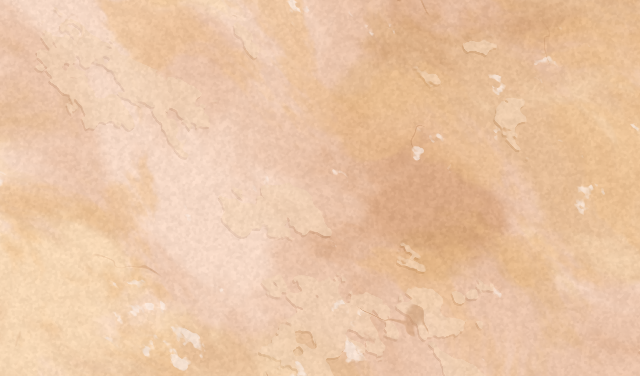
A Shadertoy shader for this texture:

```glsl
// Weathered peach sandstone with diagonal clouding, thin flakes, chalk marks and cracks.

vec3 hash3(vec2 p) {
    vec3 q = fract(p.xyx * vec3(0.1031, 0.1030, 0.0973));
    q += dot(q, q.yxz + 33.33);
    return fract((q.xxy + q.yzz) * q.zyx);
}

// Smooth cellular noise: scattered cell values blended by distance, centred on zero.
float cells(vec2 p) {
    vec2 id = floor(p);
    float sum = 0.0, total = 0.0;
    for (int y = -1; y <= 1; y++)
    for (int x = -1; x <= 1; x++) {
        vec2 cell = id + vec2(x, y);
        vec3 h = hash3(cell + 200.0);
        vec2 d = cell + h.xy - p;
        float w = exp(-6.0 * dot(d, d));
        sum += w * h.z;
        total += w;
    }
    return sum / total - 0.5;
}

float layers(vec2 p, int octaves) {
    float sum = 0.0, amp = 0.5;
    for (int i = 0; i < octaves; i++) {
        sum += amp * cells(p);
        p = mat2(1.6, 1.2, -1.2, 1.6) * p + 7.3;
        amp *= 0.56;
    }
    return sum;
}

// Coordinates along and across the falling diagonal grain.
vec2 grainAxes(vec2 p) {
    return vec2(dot(p, vec2(0.77, -0.64)), dot(p, vec2(0.64, 0.77)));
}

float glow(vec2 p, vec2 centre, float tightness) {
    vec2 d = p - centre;
    return exp(-tightness * dot(d, d));
}

// Ragged plates, crowded along one diagonal band.
float flakes(vec2 p) {
    vec2 s = grainAxes(p);
    float band = exp(-pow((s.y - 0.83) / 0.22, 2.0));
    float height = layers(s * vec2(4.2, 6.5) + 3.0, 5);
    float level = 0.23 - 0.12 * band;
    return smoothstep(level, level + 0.018, height);
}

void mainImage(out vec4 fragColor, in vec2 fragCoord) {
    vec2 p = fragCoord / iResolution.y;
    vec2 s = grainAxes(p);
    vec2 warp = 0.12 * vec2(sin(s.y * 9.0 + sin(s.x * 5.0)), sin(s.x * 7.0 + sin(s.y * 11.0)));
    vec2 q = s * vec2(0.65, 1.0) + warp * 0.4;

    // Broad tone: pale lower left, deeper towards the top and right
    float tone = 0.90 - 0.43 * smoothstep(0.3, 1.15, s.y);
    tone += 0.14 * smoothstep(1.4, 1.7, p.x);
    tone -= 0.20 * glow(p, vec2(0.95, 0.97), 7.0);
    tone -= 0.10 * glow(p, vec2(1.32, 0.42), 9.0);
    tone += 1.15 * layers(q * 3.2, 6);

    // Pink and cream minerals
    float hue = layers(q * 3.5 + 19.0, 6) + 0.07 - 0.17 * abs(p.x - 0.85);
    float pink = smoothstep(-0.10, 0.10, hue);
    vec3 dark = mix(vec3(0.84, 0.65, 0.48), vec3(0.86, 0.67, 0.53), pink);
    vec3 middle = mix(vec3(0.90, 0.74, 0.59), vec3(0.92, 0.77, 0.67), pink);
    vec3 pale = mix(vec3(0.965, 0.845, 0.71), vec3(0.96, 0.845, 0.77), pink);
    vec3 color = mix(dark, middle, smoothstep(0.08, 0.45, tone));
    color = mix(color, pale, smoothstep(0.48, 0.85, tone));

    // Ochre stains
    float ochre = smoothstep(0.06, 0.22, layers(q * 5.0 + 41.0, 5) + 0.05 * smoothstep(0.8, 1.6, p.x));
    color = mix(color, vec3(0.92, 0.74, 0.54), 0.5 * ochre);

    // Flakes with a faint shadow on their lower edge
    float flake = flakes(p);
    float shadow = max(flakes(p + vec2(0.003, 0.006)) - flake, 0.0);
    color = mix(color, vec3(0.945, 0.825, 0.71), 0.68 * flake);
    color -= vec3(0.05, 0.06, 0.07) * shadow;

    // Chalk marks
    float chalky = glow(p, vec2(0.46, 0.14), 40.0)
                 + 0.7 * glow(p, vec2(1.32, 0.86), 40.0)
                 + 0.6 * glow(p, vec2(1.07, 0.38), 60.0);
    float chalk = smoothstep(0.30, 0.38, layers(s * vec2(11.0, 16.0) + 63.0, 4) + 0.17 * chalky);
    color = mix(color, vec3(0.97, 0.91, 0.87), 0.75 * chalk);

    // Hairline cracks, mostly low in the middle
    float seam = abs(layers(s * vec2(2.0, 3.4) + 85.0, 4));
    float broken = smoothstep(0.0, 0.1, cells(p * 5.0 + 31.0) + 0.25 * glow(p, vec2(1.0, 0.1), 9.0) - 0.2);
    float crack = (1.0 - smoothstep(0.002, 0.009, seam)) * broken;
    color = mix(color, vec3(0.78, 0.58, 0.42), 0.5 * crack);

    // Fine sandy grain
    color += 0.045 * cells(p * 150.0) + 0.03 * cells(p * 70.0);
    fragColor = vec4(clamp(color, 0.0, 1.0), 1.0);
}
```
